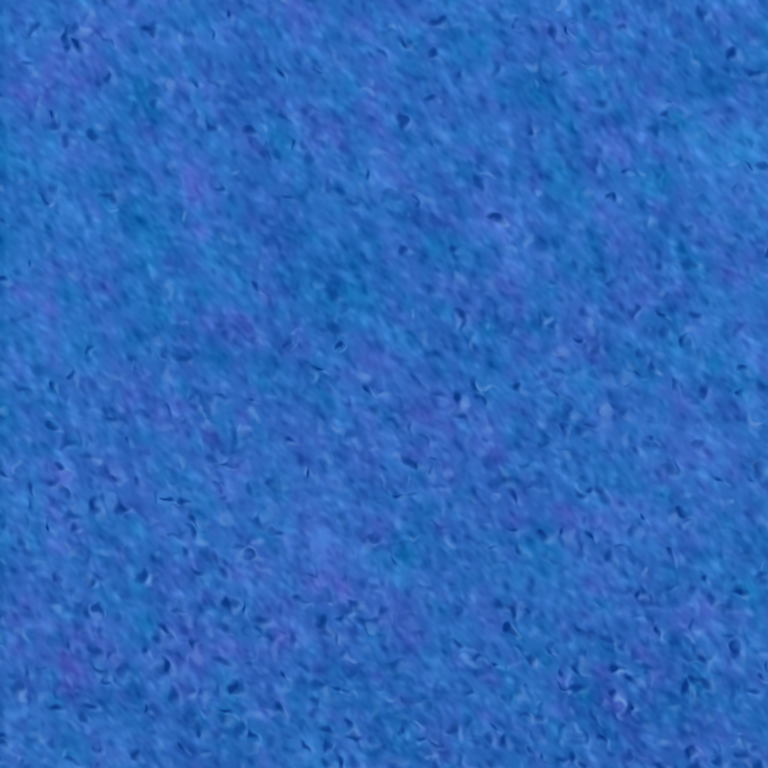
Reproduce this texture procedurally as a three.js fragment shader.

```glsl
// Blue grainy surface: soft violet and teal mottling under a fine diagonal grain,
// scattered with ragged dark pits and pale glints that thicken toward the bottom.
// All layers are cellular noise: jittered, tilted soft ellipses summed per cell.
varying vec2 vUv;

const vec3 BASE_TOP = vec3(0.176, 0.420, 0.750);
const vec3 BASE_BOTTOM = vec3(0.168, 0.396, 0.722);
const vec3 PIT_COLOR = vec3(0.020, 0.200, 0.510);
const vec3 GLINT_COLOR = vec3(0.440, 0.620, 0.880);
const vec3 VIOLET_SHIFT = vec3(0.075, -0.032, 0.010);
const vec3 TEAL_SHIFT = vec3(-0.062, 0.026, -0.014);
const vec3 TONE_SHIFT = vec3(0.82, 0.95, 1.0);
const float GRAIN_ANGLE = -0.85;

vec3 hash3(vec2 cell, float seed) {
  vec3 q = fract(cell.xyx * vec3(0.1031, 0.1030, 0.0973) + seed * 0.137);
  q += dot(q, q.yxz + 33.33);
  return fract((q.xxy + q.yzz) * q.zyx);
}

vec2 rotate(vec2 p, float angle) {
  float c = cos(angle), s = sin(angle);
  return vec2(c * p.x + s * p.y, c * p.y - s * p.x);
}

// Soft ellipse, 1 at its centre and 0 outside its radii
float softEllipse(vec2 d, float angle, vec2 radii) {
  vec2 e = rotate(d, angle) / radii;
  float f = max(0.0, 1.0 - dot(e, e));
  return f * f;
}

// Signed cellular noise made of overlapping ellipses
float grain(vec2 uv, float cells, vec2 radii, float seed) {
  vec2 p = uv * cells;
  float sum = 0.0;
  for (int y = -1; y <= 1; y++) {
    for (int x = -1; x <= 1; x++) {
      vec2 cell = floor(p) + vec2(float(x), float(y));
      vec3 r = hash3(cell, seed);
      float angle = GRAIN_ANGLE + 0.9 * (fract(r.z * 17.0) - 0.5);
      sum += (2.0 * r.z - 1.0) * softEllipse(p - cell - r.xy, angle, radii);
    }
  }
  return sum;
}

// Sparse specks of varied size, tilt and strength; density is the share of filled cells
float specks(vec2 uv, float cells, float density, float seed) {
  vec2 p = uv * cells;
  float sum = 0.0;
  for (int y = -1; y <= 1; y++) {
    for (int x = -1; x <= 1; x++) {
      vec2 cell = floor(p) + vec2(float(x), float(y));
      vec3 place = hash3(cell, seed);
      vec3 form = hash3(cell, seed + 4.7);
      float angle = GRAIN_ANGLE + 2.0 * (form.x - 0.5);
      vec2 radii = mix(0.34, 0.66, form.y) * vec2(1.35, 0.75);
      float present = smoothstep(place.z - 0.05, place.z + 0.05, density);
      float strength = mix(0.15, 1.0, form.z * form.z);
      sum += present * strength * softEllipse(p - cell - place.xy, angle, radii);
    }
  }
  return min(sum, 1.0);
}

// Small wobble that makes the outlines of the specks ragged
vec2 wobble(vec2 uv, float amount) {
  return amount * vec2(grain(uv, 75.0, vec2(0.9), 11.0), grain(uv, 75.0, vec2(0.9), 12.0));
}

void main() {
  // Broad tone and hue mottling
  vec3 color = mix(BASE_BOTTOM, BASE_TOP, vUv.y);
  float patches = grain(vUv, 6.0, vec2(1.0, 0.8), 1.0);
  float hue = 0.4 * patches + 0.6 * grain(vUv, 17.0, vec2(1.0, 0.7), 2.0)
            + 0.5 * grain(vUv, 42.0, vec2(1.0, 0.7), 6.0);
  color += VIOLET_SHIFT * max(hue, 0.0) + TEAL_SHIFT * max(-hue, 0.0);
  float tone = 0.030 * grain(vUv, 10.0, vec2(1.0, 0.7), 7.0)
             + 0.042 * grain(vUv, 30.0, vec2(1.0, 0.6), 9.0);

  // Fine diagonal grain and a faint weave
  tone += 0.062 * grain(vUv, 60.0, vec2(1.0, 0.5), 3.0)
        + 0.055 * grain(vUv, 105.0, vec2(1.0, 0.55), 4.0);
  tone += 0.003 * sin(dot(vUv, vec2(560.0, 500.0)) + 2.0 * patches);
  color += TONE_SHIFT * tone;

  // Pits, each with a glint on its lower right, plus loose glints
  vec2 uv = vUv + wobble(vUv, 0.006);
  float density = mix(0.46, 0.16, smoothstep(0.0, 0.8, vUv.y)) + 0.16 * patches;
  float pits = specks(uv, 56.0, density, 5.0);
  float rims = specks(uv - vec2(0.009, -0.006), 56.0, density, 5.0);
  float glints = specks(uv, 52.0, density + 0.05, 8.0);
  color = mix(color, GLINT_COLOR, min(0.42 * rims + 0.50 * glints, 0.8));
  color = mix(color, PIT_COLOR, 0.88 * pits);

  gl_FragColor = vec4(color, 1.0);
}
```
